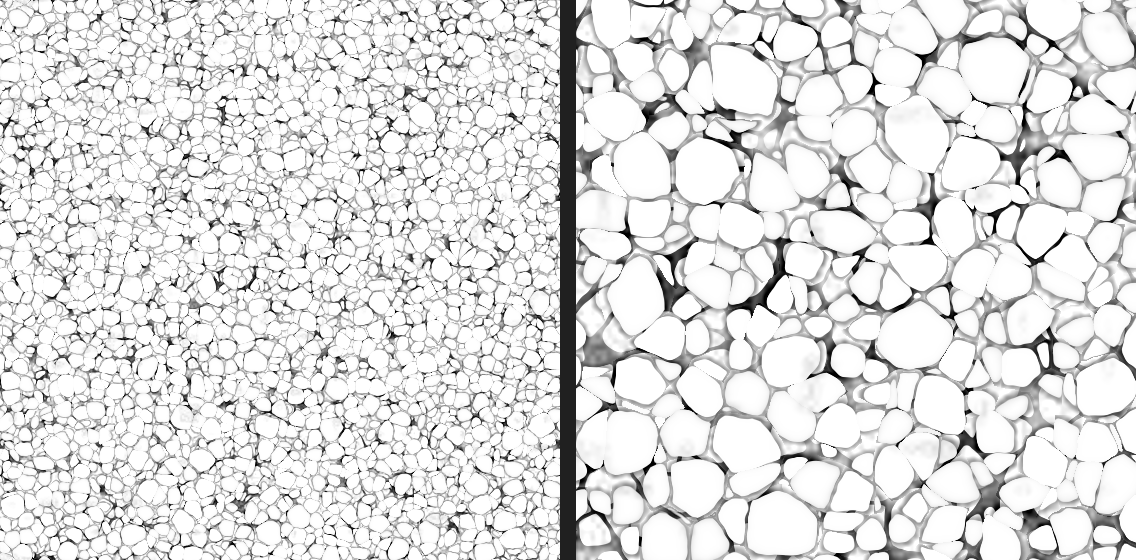
Left: the whole. Right: its middle third, enlarged.
Give the GLSL for this texture map, as a Shadertoy shader.

```glsl
// Occlusion map of packed gravel: white convex pebbles with grey and black gaps.
// Three sizes of scattered ellipses are trimmed by the straight borders of their
// power diagram; a second, shaded bed of pebbles shows through the gaps.

const float TAU = 6.2831853;
const vec3 GRID_CELLS = vec3(18.0, 33.0, 50.0);      // large, medium, small
const vec3 PRESENCE   = vec3(0.36, 0.82, 0.82);      // share of filled cells
const vec3 RADIUS_MIN = vec3(0.018, 0.0120, 0.0070);
const vec3 RADIUS_MAX = vec3(0.025, 0.0180, 0.0105);
const float MAX_STRETCH = 1.55;    // elongation of the ellipses
const float SWELL       = 1.12;    // ellipse size relative to its power radius
const float GAP_MIN     = -0.0007; // half the seam, negative where pebbles merge
const float GAP_MAX     = 0.0008;
const float ROUNDING    = 0.36;    // corner softness relative to the radius
const float WARP        = 0.0018;  // irregularity of the outlines
const float OPEN_DEPTH  = 0.0040;  // gap size at which light reaches the bed
const float RIM_WIDTH   = 0.0016;
const float RIM_SHADE   = 0.10;

struct Site {
    vec2 offset;   // from the centre to the point
    float radius;
    float power;   // squared distance less squared radius
    bool present;
};

struct Pebble {
    float dist;   // signed distance, negative inside
    float rnd;    // random value of the pebble
};

vec3 hash3(vec3 p) {
    p = fract(p * vec3(0.1031, 0.1030, 0.0973));
    p += dot(p, p.yxz + 33.33);
    return fract((p.xxy + p.yxx) * p.zyx);
}

// Value noise that repeats over the unit square
float noise(vec2 uv, float freq, float seed) {
    vec2 x = uv * freq, i = floor(x), f = fract(x);
    f = f * f * (3.0 - 2.0 * f);
    vec2 a = mod(i, freq), b = mod(i + 1.0, freq);
    return mix(mix(hash3(vec3(a, seed)).x, hash3(vec3(b.x, a.y, seed)).x, f.x),
               mix(hash3(vec3(a.x, b.y, seed)).x, hash3(vec3(b, seed)).x, f.x), f.y);
}

float smoothMax(float a, float b, float k) {
    float h = max(k - abs(a - b), 0.0) / k;
    return max(a, b) + 0.25 * h * h * k;
}

float ellipseDist(vec2 p, float angle, vec2 axes) {
    float c = cos(angle), s = sin(angle);
    p = vec2(c * p.x + s * p.y, c * p.y - s * p.x);
    float k = length(p / axes);
    return k * (k - 1.0) / max(length(p / (axes * axes)), 1e-4);
}

// Index 0..26 walks over three grids of 3 by 3 neighbour cells
Site siteAt(vec2 uv, int index, float seed, out vec3 shape) {
    int level = index / 9, n = index % 9;
    float cells = GRID_CELLS[level];
    vec2 cell = floor(uv * cells) + vec2(n % 3, n / 3) - 1.0;
    vec3 key = vec3(mod(cell, cells), seed + 7.0 * float(level));
    vec3 place = hash3(key);
    shape = hash3(key + vec3(0.0, 0.0, 101.0));
    vec2 offset = uv - (cell + 0.1 + 0.8 * place.xy) / cells;
    float radius = mix(RADIUS_MIN[level], RADIUS_MAX[level], shape.y);
    float power = dot(offset, offset) - radius * radius;
    return Site(offset, radius, power, place.z < PRESENCE[level]);
}

Pebble pebbleBed(vec2 uv, float seed, float gap) {
    // Find the cell that owns this point
    Site own = Site(vec2(0.0), 0.01, 1.0, false);
    vec3 shape, ownShape = vec3(0.0);
    for (int i = 0; i < 27; i++) {
        Site site = siteAt(uv, i, seed, shape);
        if (site.present && site.power < own.power) { own = site; ownShape = shape; }
    }
    // Trim its ellipse with the borders, rounding the strongest corner
    float stretch = mix(1.0, MAX_STRETCH, ownShape.z);
    vec2 axes = SWELL * own.radius * vec2(stretch, 1.0 / stretch);
    float first = ellipseDist(own.offset, ownShape.x * TAU, axes), second = -1.0;
    for (int i = 0; i < 27; i++) {
        Site site = siteAt(uv, i, seed, shape);
        float spacing = length(site.offset - own.offset);
        if (!site.present || spacing < 1e-5) continue;
        float border = 0.5 * (own.power - site.power) / spacing + gap;
        second = max(second, min(first, border));
        first = max(first, border);
    }
    float dist = smoothMax(first, second, ROUNDING * own.radius);
    return Pebble(dist, fract(ownShape.x * 13.7 + ownShape.y * 5.3));
}

// White face with a soft darker rim on some pebbles
float faceTone(Pebble pebble) {
    float rim = exp(min(pebble.dist, 0.0) / RIM_WIDTH);
    return 1.0 - RIM_SHADE * pebble.rnd * pebble.rnd * rim;
}

void mainImage(out vec4 fragColor, in vec2 fragCoord) {
    vec2 uv = fragCoord / iResolution.y;
    float edge = 0.6 / iResolution.y;

    // Uneven outlines, coarse bends plus fine chips
    vec2 bend = vec2(noise(uv, 64.0, 51.0), noise(uv, 64.0, 52.0)) - 0.5;
    vec2 chip = vec2(noise(uv, 190.0, 53.0), noise(uv, 190.0, 54.0)) - 0.5;
    vec2 p = uv + WARP * (2.0 * bend + 0.7 * chip);

    float grain = noise(uv, 300.0, 61.0);
    float region = smoothstep(0.15, 0.85, noise(uv, 72.0, 62.0));
    float spread = smoothstep(0.2, 0.8, noise(uv, 56.0, 64.0));
    Pebble top = pebbleBed(p, 1.0, mix(GAP_MAX, GAP_MIN, spread));
    Pebble lower = pebbleBed(p, 31.0, 0.0004);

    // Gaps: lower pebbles over dark gravel, lighter where the gap is wide
    float open = smoothstep(0.0, OPEN_DEPTH, top.dist);
    float gravel = mix(0.0, 0.80, 0.3 * open + 0.7 * region) + 0.3 * (grain - 0.5);
    float bed = mix(0.62, 1.0, open) * faceTone(lower) + 0.22 * (grain - 0.5);
    float gap = mix(bed, gravel, smoothstep(-edge, edge, lower.dist + 0.0006));

    // Faint stains on the upper faces
    float stain = 0.12 * grain * smoothstep(0.84, 0.97, noise(uv, 40.0, 63.0));
    float face = faceTone(top) - stain;

    float tone = mix(face, gap, smoothstep(-edge, edge, top.dist));
    fragColor = vec4(vec3(clamp(tone, 0.0, 1.0)), 1.0);
}
```
